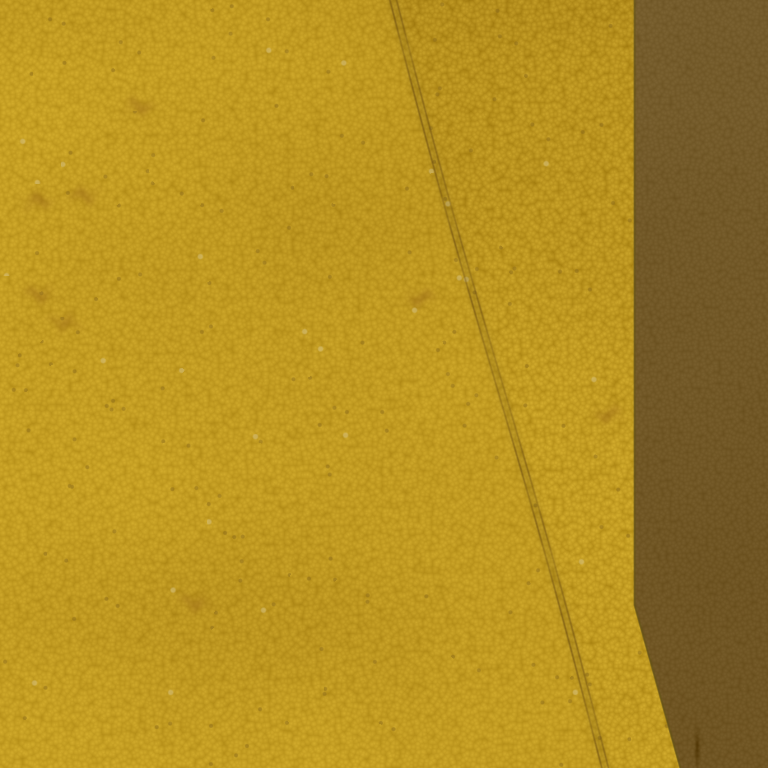
Write a Shadertoy shader that draws this texture.

```glsl
vec2 hash2(vec2 p) {
    vec3 q = fract(p.xyx * vec3(0.1031, 0.1030, 0.0973));
    q += dot(q, q.yzx + 33.33);
    return fract((q.xx + q.yz) * q.zy);
}

// Distance to the nearest scattered point, and that point's random id
vec2 cellular(vec2 p) {
    vec2 cell = floor(p);
    vec2 nearest = vec2(9.0, 0.0);
    for (int j = -1; j <= 1; j++) {
        for (int i = -1; i <= 1; i++) {
            vec2 id = cell + vec2(i, j);
            float d = length(id + hash2(id) - p);
            if (d < nearest.x) nearest = vec2(d, hash2(id + 71.0).x);
        }
    }
    return nearest;
}

// Broad cloudiness from layered, warped sines, about -1 to 1
float mottle(vec2 p) {
    float sum = 0.0;
    float amp = 0.5;
    for (int i = 0; i < 5; i++) {
        p = mat2(0.8, 0.6, -0.6, 0.8) * p + 1.7;
        sum += amp * sin(p.x + 1.3 * sin(p.y * 0.8)) * cos(p.y);
        p *= 1.8;
        amp *= 0.65;
    }
    return sum;
}

float blob(vec2 p, vec2 center, vec2 radius) {
    vec2 d = (p - center) / radius;
    return exp(-dot(d, d));
}

float stroke(float d, float width, float soft) {
    return 1.0 - smoothstep(width - soft, width + soft, abs(d));
}

// Paint grain centred on zero
float grain(vec2 p) {
    float fine = cellular(p * 165.0).x - 0.46;
    float coarse = cellular(p * vec2(75.0, 85.0) + 19.0).x - 0.46;
    return 0.65 * fine + 0.35 * coarse;
}

// Sparse spots: keep only the cells whose id passes the threshold
float specks(vec2 p, float scale, float threshold, float radius) {
    vec2 c = cellular(p * scale);
    return step(threshold, c.y) * (1.0 - smoothstep(radius * 0.4, radius, c.x));
}

float stains(vec2 p) {
    vec2 centers[8] = vec2[8](
        vec2(0.180, 0.861), vec2(0.048, 0.738), vec2(0.111, 0.746), vec2(0.052, 0.617),
        vec2(0.085, 0.580), vec2(0.254, 0.215), vec2(0.794, 0.460), vec2(0.547, 0.612));
    float sum = 0.0;
    for (int i = 0; i < 8; i++) {
        vec2 wobble = 0.004 * sin(p.yx * 210.0 + float(i));
        sum += blob(p + wobble, centers[i], vec2(0.015, 0.009));
    }
    return sum;
}

vec3 paintedPanel(vec2 p, float crease, float soft) {
    float rightSide = smoothstep(-0.005, 0.015, crease);
    float shade = 0.35 * mottle(p * vec2(5.0, 8.0));
    shade += 0.35 * (1.0 - smoothstep(0.0, 0.55, p.x));
    shade -= 0.65 * rightSide * smoothstep(0.35, 0.95, p.y);
    shade -= 0.45 * blob(p, vec2(0.45, 0.72), vec2(0.17, 0.12));
    shade -= 0.45 * blob(p, vec2(0.30, 0.20), vec2(0.25, 0.10));
    shade -= 0.40 * smoothstep(0.9, 1.0, p.y);
    vec3 color = vec3(0.752, 0.602, 0.128) + shade * vec3(0.045, 0.045, 0.018);

    color -= grain(p) * vec3(0.13, 0.13, 0.09) * (1.0 + 0.25 * rightSide);
    color = mix(color, vec3(0.58, 0.39, 0.08), 0.42 * min(stains(p), 1.0));
    color = mix(color, vec3(0.50, 0.38, 0.10), 0.40 * specks(p, 90.0, 0.975, 0.33));
    color = mix(color, vec3(0.83, 0.74, 0.45), 0.65 * specks(p + 3.0, 75.0, 0.993, 0.36));

    // Twin scored lines with a soft shadow between them
    float wear = 0.8 + 0.2 * sin(p.y * 47.0 + 2.0 * sin(p.y * 19.0));
    float lines = max(stroke(crease + 0.0042, 0.0011, soft),
                      0.85 * stroke(crease - 0.0042, 0.0011, soft));
    color = mix(color, vec3(0.46, 0.33, 0.07), 0.62 * wear * lines);
    return color * (1.0 - 0.08 * exp(-pow(crease / 0.007, 2.0)));
}

vec3 brownWall(vec2 p) {
    vec3 color = mix(vec3(0.432, 0.328, 0.132), vec3(0.455, 0.357, 0.168), p.y);
    color += 0.008 * mottle(p * 9.0);
    color -= 0.05 * (cellular(p * 190.0).x - 0.46);
    return color - 0.10 * blob(p, vec2(0.908, 0.025), vec2(0.003, 0.022));
}

void mainImage(out vec4 fragColor, in vec2 fragCoord) {
    vec2 p = fragCoord / iResolution.xy;
    float soft = max(0.0014, 0.8 / iResolution.y);

    // Signed distances: the crease slants down, the border bends near its foot
    float crease = (p.x - 0.788 + 0.276 * p.y - 0.003 * sin(p.y * 6.28)) * 0.964;
    float border = p.x - 0.8255 - 0.281 * max(0.212 - p.y, 0.0);

    vec3 color = mix(paintedPanel(p, crease, soft), brownWall(p),
                     smoothstep(-soft, soft, border));
    // Olive rim where the panel meets the wall
    color = mix(color, vec3(0.38, 0.33, 0.07), 0.55 * stroke(border - 0.001, 0.0012, soft));
    fragColor = vec4(clamp(color, 0.0, 1.0), 1.0);
}
```
